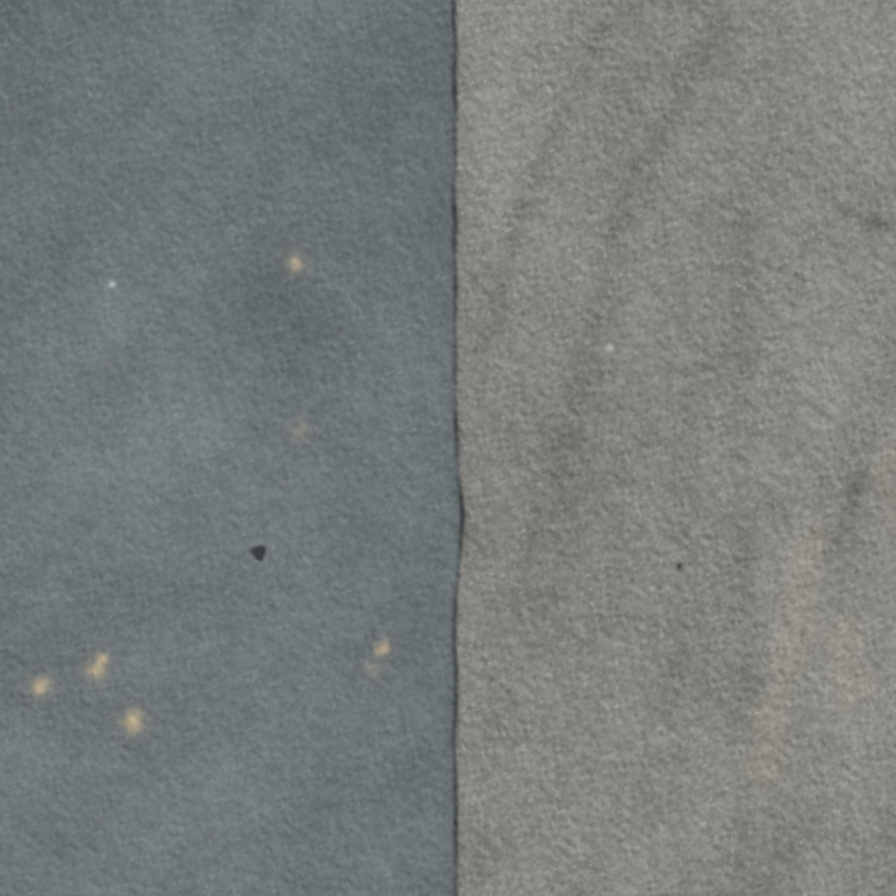
Reproduce this texture procedurally as a Shadertoy shader.

```glsl
#define COOL_STONE vec3(0.427, 0.454, 0.462)
#define WARM_STONE vec3(0.518, 0.515, 0.502)
#define OCHRE vec3(0.76, 0.69, 0.56)
#define SEAM_X 0.508
#define SEAM_DARKNESS 0.12
#define GRAIN_SCALE 170.0
#define GRAIN_COOL 0.078
#define GRAIN_WARM 0.118
#define MOTTLE 0.06

float hash(vec2 p) {
    vec3 q = fract(vec3(p.xyx) * 0.1031);
    q += dot(q, q.yzx + 33.33);
    return fract((q.x + q.y) * q.z);
}

float noise(vec2 p) {
    vec2 i = floor(p), f = fract(p);
    f = f * f * (3.0 - 2.0 * f);
    return mix(mix(hash(i), hash(i + vec2(1, 0)), f.x),
               mix(hash(i + vec2(0, 1)), hash(i + vec2(1, 1)), f.x), f.y);
}

float fbm(vec2 p) {
    float sum = 0.0, amp = 0.5;
    for (int i = 0; i < 4; i++) {
        sum += amp * noise(p);
        p = mat2(1.6, 1.2, -1.2, 1.6) * p + 17.3;
        amp *= 0.5;
    }
    return sum / 0.9375;
}

float blob(vec2 p, vec2 center, vec2 radius) {
    vec2 d = (p - center) / radius;
    return exp(-dot(d, d));
}

// Soft line between two points
float streak(vec2 p, vec2 a, vec2 b, float width) {
    vec2 d = b - a;
    float t = clamp(dot(p - a, d) / dot(d, d), 0.0, 1.0);
    float r = length(p - a - d * t) / width;
    return exp(-r * r);
}

// Rough relief lit from the upper left, in turned layers to hide the lattice
float grain(vec2 p) {
    vec2 g = mat2(0.8, 0.6, -0.6, 0.8) * p * GRAIN_SCALE;
    vec2 h = mat2(0.92, -0.39, 0.39, 0.92) * p * GRAIN_SCALE * 1.6;
    float relief = noise(g) - noise(g + vec2(0.1, -0.9));
    float fine = noise(h) - 0.5;
    float coarse = noise(g * 0.45 + 41.0) - 0.5;
    float glint = smoothstep(0.86, 1.0, noise(h * 0.7 + 23.0));
    return 0.55 * relief + 0.6 * fine + 0.35 * coarse + 0.5 * glint;
}

vec3 coolSlab(vec2 p) {
    vec2 along = vec2(dot(p, vec2(0.64, 0.77)), dot(p, vec2(-0.77, 0.64)));
    float tone = MOTTLE * (fbm(along * vec2(4.0, 11.0) + 3.0) - 0.5);
    tone += 0.05 * (fbm(p * 15.0) - 0.5);
    tone += 0.022 * streak(p, vec2(0.03, 0.34), vec2(0.20, 0.52), 0.05);
    tone += 0.022 * streak(p, vec2(0.07, 0.60), vec2(0.27, 0.74), 0.03);
    tone += 0.020 * streak(p, vec2(0.17, 0.84), vec2(0.24, 0.98), 0.03);
    tone += 0.018 * blob(p, vec2(0.43, 0.60), vec2(0.06, 0.10));
    tone -= 0.034 * blob(p, vec2(0.32, 0.67), vec2(0.05, 0.06));
    tone -= 0.045 * blob(p, vec2(0.02, 1.0), vec2(0.10, 0.07));
    tone -= 0.020 * blob(p, vec2(0.50, 0.93), vec2(0.10, 0.20));
    return COOL_STONE + tone;
}

vec3 warmSlab(vec2 p) {
    vec2 bent = p + 0.022 * (vec2(fbm(p * 11.0), fbm(p * 11.0 + 50.0)) - 0.5);
    float tone = MOTTLE * (fbm(vec2(p.x - 0.25 * p.y, p.y * 0.3) * 13.0) - 0.5);
    tone += 0.05 * (fbm(p * 17.0) - 0.5);
    tone += 0.022 * blob(p, vec2(0.56, 0.88), vec2(0.07, 0.20));
    tone += 0.022 * blob(p, vec2(0.96, 0.80), vec2(0.12, 0.30));
    tone -= 0.018 * blob(p, vec2(0.58, 0.38), vec2(0.10, 0.18));
    // Long broken veins
    float veins = streak(bent, vec2(0.67, 0.97), vec2(0.585, 0.77), 0.012)
                + streak(bent, vec2(0.585, 0.77), vec2(0.525, 0.58), 0.014)
                + streak(bent, vec2(0.80, 0.98), vec2(0.705, 0.79), 0.018)
                + streak(bent, vec2(0.705, 0.79), vec2(0.635, 0.52), 0.020)
                + 0.6 * streak(bent, vec2(0.635, 0.52), vec2(0.59, 0.32), 0.028)
                + 0.9 * streak(bent, vec2(0.83, 0.76), vec2(0.83, 0.18), 0.018);
    tone -= 0.05 * veins * (0.2 + fbm(p * 24.0 + 7.0));
    // Short faint scratches
    float scratches = streak(bent, vec2(0.935, 0.768), vec2(1.0, 0.742), 0.007)
                    + 0.5 * streak(bent, vec2(0.74, 0.586), vec2(0.85, 0.602), 0.006)
                    + 0.8 * streak(bent, vec2(0.958, 0.47), vec2(0.932, 0.38), 0.009);
    tone -= 0.11 * scratches * noise(p * 50.0);
    // Ochre stains
    float stain = streak(bent, vec2(0.905, 0.40), vec2(0.855, 0.14), 0.022)
                + blob(p, vec2(0.95, 0.26), vec2(0.03, 0.07))
                + 0.8 * blob(p, vec2(0.99, 0.46), vec2(0.02, 0.06));
    stain *= 1.6 * fbm(p * 34.0);
    return WARM_STONE + tone + stain * vec3(0.052, 0.036, 0.012);
}

void mainImage(out vec4 fragColor, in vec2 fragCoord) {
    vec2 p = fragCoord / iResolution.xy;
    float seam = SEAM_X + 0.007 * exp(-pow((p.y - 0.42) / 0.06, 2.0))
               + 0.003 * (noise(vec2(p.y * 40.0, 2.0)) - 0.5);
    float offset = p.x - seam;
    float warm = smoothstep(-0.003, 0.004, offset);
    vec3 color = mix(coolSlab(p), warmSlab(p), warm);

    // Joint of uneven depth with a soft shadow
    float depth = 0.4 + 1.1 * noise(vec2(p.y * 38.0, 4.0));
    color -= SEAM_DARKNESS * depth * exp(-pow(offset / 0.0034, 2.0));
    color -= 0.02 * exp(-abs(offset) / 0.012);

    // Chips: center, radius, strength
    vec4 chips[8] = vec4[8](
        vec4(0.330, 0.707, 0.010, 0.75), vec4(0.044, 0.233, 0.011, 0.85),
        vec4(0.112, 0.262, 0.009, 0.85), vec4(0.108, 0.249, 0.009, 0.75),
        vec4(0.147, 0.194, 0.012, 0.90), vec4(0.427, 0.277, 0.008, 0.75),
        vec4(0.335, 0.520, 0.010, 0.30), vec4(0.417, 0.254, 0.010, 0.25));
    vec2 ragged = p + 0.008 * (vec2(noise(p * 95.0), noise(p * 95.0 + 60.0)) - 0.5);
    for (int i = 0; i < 8; i++)
        color = mix(color, OCHRE, chips[i].w * blob(ragged, chips[i].xy, vec2(chips[i].z)));

    // Pit, pale specks and surface grain
    color += grain(p) * mix(GRAIN_COOL, GRAIN_WARM, warm);
    float pit = smoothstep(0.012, 0.006, length(ragged - vec2(0.289, 0.384)));
    color = mix(color, vec3(0.21, 0.23, 0.24), 0.92 * pit);
    color -= 0.22 * blob(p, vec2(0.758, 0.368), vec2(0.004));
    color += 0.25 * blob(p, vec2(0.125, 0.683), vec2(0.004));
    color += 0.20 * blob(p, vec2(0.681, 0.611), vec2(0.005));
    fragColor = vec4(clamp(color, 0.0, 1.0), 1.0);
}
```
